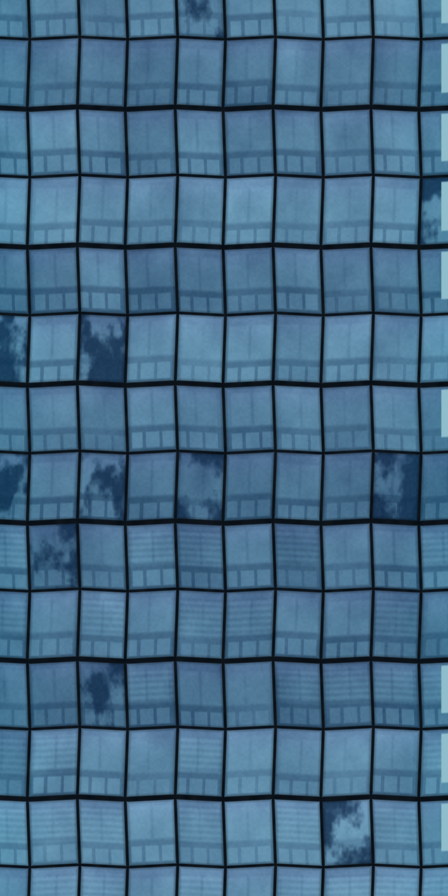
Give the GLSL for this pattern, as a Shadertoy shader.

```glsl
float hash(vec2 p) {
    vec3 q = fract(p.xyx * vec3(0.1031, 0.1030, 0.0973));
    q += dot(q, q.yzx + 33.33);
    return fract((q.x + q.y) * q.z);
}

float noise(vec2 p) {
    vec2 i = floor(p), f = fract(p);
    f = f * f * (3.0 - 2.0 * f);
    return mix(mix(hash(i), hash(i + vec2(1, 0)), f.x),
               mix(hash(i + vec2(0, 1)), hash(i + vec2(1, 1)), f.x), f.y);
}

float fbm(vec2 p) {
    float sum = 0.0, amp = 0.55;
    for (int i = 0; i < 4; i++) {
        sum += amp * noise(p);
        p = p * 2.1 + 7.3;
        amp *= 0.5;
    }
    return sum;
}

// +1 on even grid lines, -1 on odd ones
float zigzag(float x) {
    return 2.0 * abs(mod(x, 2.0) - 1.0) - 1.0;
}

float softBox(vec2 p, vec2 lo, vec2 hi, float blur) {
    vec2 s = smoothstep(lo - blur, lo + blur, p) * (1.0 - smoothstep(hi - blur, hi + blur, p));
    return s.x * s.y;
}

vec3 glass(vec2 f, vec2 id) {
    float seed = hash(id + 17.0);
    float cloud = fbm(f * vec2(1.5, 1.9) + seed * 60.0 + id * 3.0);
    float tone = 0.49 + 0.24 * (seed - 0.5) + 0.3 * (hash(vec2(id.y, 5.0)) - 0.5);
    tone += 0.6 * (cloud - 0.5) * (1.0 - 0.5 * f.y);

    // Rooms behind the glass: two tall panels above a row of low windows
    vec2 q = f + vec2(0.16 * (hash(id + 41.0) - 0.5), 0.08 * (hash(id + 53.0) - 0.5));
    float depth = 0.5 + 0.7 * hash(id + 29.0);
    float panels = softBox(q, vec2(0.07, 0.14), vec2(0.46, 0.62), 0.025)
                 + softBox(q, vec2(0.52, 0.14), vec2(0.93, 0.62), 0.025);
    float windows = softBox(q, vec2(0.06, 0.73), vec2(0.27, 0.96), 0.02)
                  + softBox(q, vec2(0.34, 0.73), vec2(0.61, 0.96), 0.02)
                  + softBox(q, vec2(0.67, 0.73), vec2(0.93, 0.96), 0.02);
    float sill = softBox(q, vec2(-0.2, 0.64), vec2(1.2, 1.2), 0.03);
    tone += depth * (0.12 * panels + 0.34 * windows - 0.26 * sill);

    // Blinds on the lower floors
    float blinds = step(6.5, id.y) * step(0.45, hash(id + 71.0));
    tone += blinds * 0.07 * cos(f.y * 69.0) * softBox(f, vec2(0.05, 0.12), vec2(0.95, 0.66), 0.03);

    vec3 col = mix(vec3(0.19, 0.325, 0.445), vec3(0.43, 0.62, 0.73), clamp(tone, 0.0, 1.05));
    col += vec3(0.025, -0.005, 0.02) * (1.0 - smoothstep(0.0, 0.5, f.y));

    // Deep blue reflections in a few panes
    float stain = step(0.91, hash(id + 83.0)) * smoothstep(0.38, 0.62, fbm(f * 2.2 + id * 9.0));
    return mix(col, vec3(0.07, 0.17, 0.29), 0.8 * stain);
}

void mainImage(out vec4 fragColor, in vec2 fragCoord) {
    float px = 1.0 / iResolution.x;
    vec2 p = vec2(fragCoord.x, iResolution.y - fragCoord.y) * px;

    // Grid with lines bent at every crossing
    vec2 pitch = vec2(0.1092, 0.154);
    vec2 flatGrid = (p - vec2(0.065, 0.0862)) / pitch;
    vec2 bend = vec2(zigzag(flatGrid.y), zigzag(flatGrid.x));
    vec2 grid = flatGrid - 0.0028 * bend / pitch;
    grid += vec2(0.012, 0.008) * vec2(zigzag(grid.x), zigzag(grid.y));
    vec2 id = floor(grid), f = fract(grid);
    vec3 col = glass(f, id);

    // Cooler tint at the sides and fine grain
    col += vec3(-0.02, 0.015, 0.015) * smoothstep(0.35, 0.5, abs(p.x - 0.5));
    col += 0.025 * (noise(p * 190.0) - 0.5);

    // Pale sky past the right corner
    float sky = smoothstep(0.985 - px, 0.985 + px, p.x) * softBox(f, vec2(-1.0, 0.08), vec2(2.0, 0.78), 0.02);
    col = mix(col, vec3(0.56, 0.74, 0.80), sky * step(0.3, hash(vec2(id.y, 9.0))));

    // Frame: every second horizontal bar is heavy
    vec2 dist = abs(fract(grid + 0.5) - 0.5) * pitch;
    float heavy = mod(floor(grid.y + 0.5), 2.0);
    vec2 halfWidth = vec2(0.0032, mix(0.0030, 0.0056, heavy));
    vec2 edge = dist - halfWidth;
    float d = min(edge.x, edge.y);
    col *= mix(0.78, 1.0, smoothstep(0.0, 0.008, d));
    vec3 frame = vec3(0.025, 0.05, 0.075) + 0.03 * noise(p * 60.0);
    col = mix(frame, col, smoothstep(-px, px, d));

    fragColor = vec4(col, 1.0);
}
```
